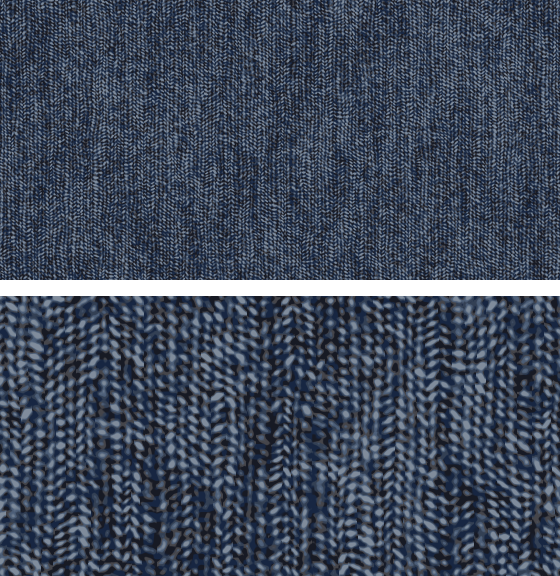
Top: the whole. Bottom: its middle third, enlarged.
This texture is drawn by a WebGL 2 fragment shader. Its source:

```glsl
#version 300 es
precision highp float;

#define WARP_COUNT 74.0      // vertical threads per canvas height
#define STITCH_COUNT 76.0    // stitches per canvas height
#define TWILL_SHIFT 0.54     // stitch offset from thread to thread
#define STITCH_SLANT 0.65    // lean of a stitch inside its thread
#define STITCH_RELIEF 0.85
#define THREAD_RELIEF 0.75
#define STREAK_AMOUNT 0.8
#define FADE_AMOUNT 0.3
#define GRAIN_AMOUNT 1.9
#define DYE_DEPTH 0.1        // overall darkening
#define CONTRAST 2.1

uniform vec2 u_resolution;
out vec4 outColor;

const float TAU = 6.2831853;

const vec3 BLACK = vec3(0.09, 0.10, 0.14);
const vec3 NAVY  = vec3(0.09, 0.15, 0.26);
const vec3 BLUE  = vec3(0.20, 0.25, 0.33);
const vec3 GREY  = vec3(0.27, 0.27, 0.29);
const vec3 FADED = vec3(0.30, 0.37, 0.47);
const vec3 PALE  = vec3(0.50, 0.55, 0.61);

float hash(vec2 p) {
    vec3 q = fract(p.xyx * vec3(0.1031, 0.1030, 0.0973));
    q += dot(q, q.yzx + 33.33);
    return fract((q.x + q.y) * q.z);
}

float noise(vec2 p) {
    vec2 cell = floor(p);
    vec2 f = fract(p);
    f = f * f * (3.0 - 2.0 * f);
    float low = mix(hash(cell), hash(cell + vec2(1.0, 0.0)), f.x);
    float high = mix(hash(cell + vec2(0.0, 1.0)), hash(cell + vec2(1.0, 1.0)), f.x);
    return mix(low, high, f.y);
}

// Noise centred on zero
float signedNoise(vec2 p) {
    return noise(p) - 0.5;
}

// Thread coordinate: whole part names the thread, threads wander slightly
float threadCoord(vec2 p) {
    return p.x * WARP_COUNT + 0.8 * signedNoise(p * vec2(36.0, 10.0));
}

// Surface height of the twill: thread ridges crossed by slanted stitches
float weave(vec2 p) {
    float x = threadCoord(p);
    float thread = floor(x);
    float across = fract(x) - 0.5;

    // Most stitches lean with the twill, some lean against it
    float lean = STITCH_SLANT * (1.0 - 2.0 * smoothstep(0.55, 0.75,
                 noise(vec2(thread * 2.3 + 60.0, p.y * 8.0))));
    float along = p.y * STITCH_COUNT + thread * TWILL_SHIFT + across * lean;
    along += 0.4 * hash(vec2(thread, 3.0));
    along += 1.2 * signedNoise(vec2(thread * 3.7, p.y * 20.0));
    float stitch = floor(along);

    float ridge = cos(TAU * across);
    float bump = cos(TAU * (fract(along) - 0.5));
    float strength = 0.4 + 1.2 * noise(vec2(thread * 5.3 + 40.0, p.y * 12.0));
    float yarn = hash(vec2(thread, stitch) + 17.0) - 0.5;
    return THREAD_RELIEF * ridge + STITCH_RELIEF * strength * bump
         + yarn * (0.9 + 0.5 * bump);
}

// Uneven dye: single threads, bands of threads and worn areas
float wear(vec2 p) {
    float thread = floor(threadCoord(p));
    float streak = signedNoise(vec2(thread * 7.1 + 90.0, p.y * 7.0))
                 + 0.3 * signedNoise(vec2(p.x * 40.0, p.y * 4.0 + 11.0));
    float fade = signedNoise(p * vec2(7.0, 4.0) + 23.0)
               + 0.6 * signedNoise(vec2(p.x * 15.0 + p.y * 6.0, p.y * 9.0) + 51.0);
    return STREAK_AMOUNT * streak + FADE_AMOUNT * fade;
}

vec3 denim(vec2 p) {
    float grain = 0.8 * signedNoise(p * 200.0 + 7.0)
                + 0.4 * signedNoise(p * vec2(140.0, 110.0) + 130.0);
    float light = weave(p) + wear(p) + GRAIN_AMOUNT * grain - DYE_DEPTH;
    float level = 1.0 / (1.0 + exp(-CONTRAST * light));

    // Undyed fibre shows as neutral specks among the indigo
    float fibre = noise(p * vec2(150.0, 160.0) + 70.0);
    vec3 shade = mix(NAVY, BLACK, smoothstep(0.38, 0.56, fibre));
    vec3 body = mix(BLUE, GREY, smoothstep(0.45, 0.62, fibre));

    vec3 color = mix(shade, body, smoothstep(0.18, 0.40, level));
    color = mix(color, FADED, smoothstep(0.60, 0.80, level));
    return mix(color, PALE, smoothstep(0.84, 0.97, level));
}

void main() {
    // Four samples per pixel smooth the thread edges
    vec3 sum = vec3(0.0);
    for (int i = 0; i < 4; i++) {
        vec2 offset = vec2(float(i % 2), float(i / 2)) * 0.5 - 0.25;
        sum += denim((gl_FragCoord.xy + offset) / u_resolution.y);
    }
    outColor = vec4(sum * 0.25, 1.0);
}
```
